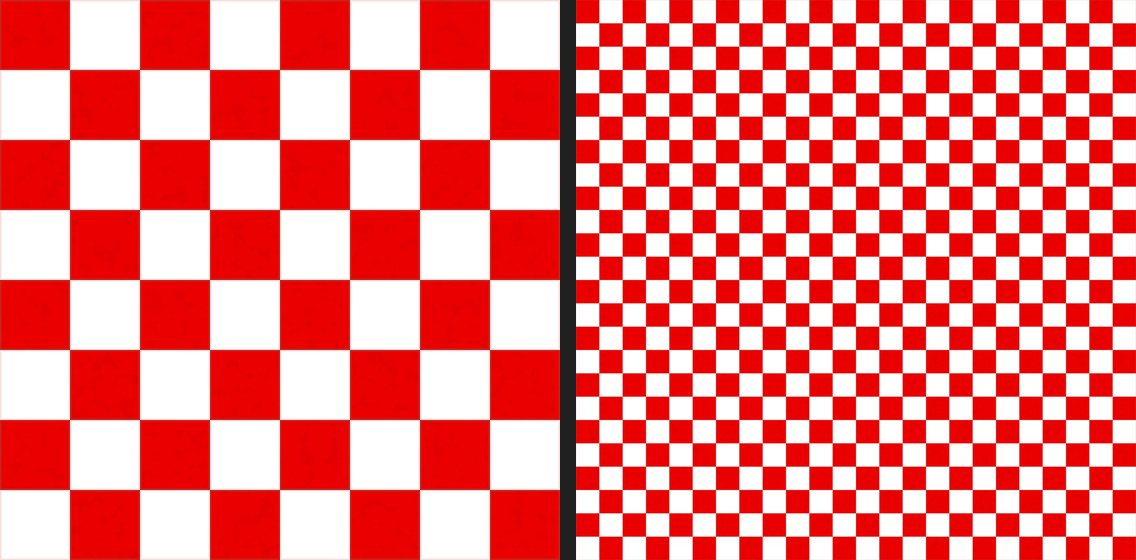
Left: one tile. Right: repeated 3 by 3.
Reproduce this pattern procedurally as a three.js fragment shader.

```glsl
// Red and white checkerboard, eight by eight, with soft fringed edges and faint mottling in the red.
varying vec2 vUv;

vec2 hash2(vec2 p) {
  vec3 q = fract(p.xyx * vec3(0.1031, 0.1030, 0.0973));
  q += dot(q, q.yzx + 33.33);
  return fract((q.xx + q.yz) * q.zy);
}

// Distance to the nearest scattered point; wraps after `period` cells.
float cellular(vec2 p, float period) {
  vec2 cell = floor(p);
  float nearest = 2.0;
  for (int y = -1; y <= 1; y++) {
    for (int x = -1; x <= 1; x++) {
      vec2 neighbor = cell + vec2(float(x), float(y));
      vec2 point = neighbor + hash2(mod(neighbor, period));
      nearest = min(nearest, distance(p, point));
    }
  }
  return nearest;
}

void main() {
  // Signed distance to the check border in check widths, positive inside red
  vec2 grid = vUv * 8.0;
  vec2 cell = floor(grid);
  vec2 toEdge = 0.5 - abs(fract(grid) - 0.5);
  float isRed = mod(cell.x + cell.y, 2.0);
  float inside = min(toEdge.x, toEdge.y) * (isRed * 2.0 - 1.0);

  // Uneven dye, at two scales
  float mottle = 0.6 * cellular(vUv * 40.0, 40.0) + 0.4 * cellular(vUv * 88.0, 88.0);
  vec3 red = mix(vec3(0.922, 0.0, 0.0), vec3(0.886, 0.0, 0.0), smoothstep(0.46, 0.66, mottle));

  // White, pale fringe, dark rim, then red
  vec3 color = mix(vec3(1.0), vec3(0.98, 0.87, 0.86), smoothstep(-0.03, -0.012, inside));
  color = mix(color, vec3(0.79, 0.13, 0.11), smoothstep(-0.008, 0.008, inside));
  color = mix(color, red, smoothstep(0.014, 0.032, inside));

  gl_FragColor = vec4(color, 1.0);
}
```
